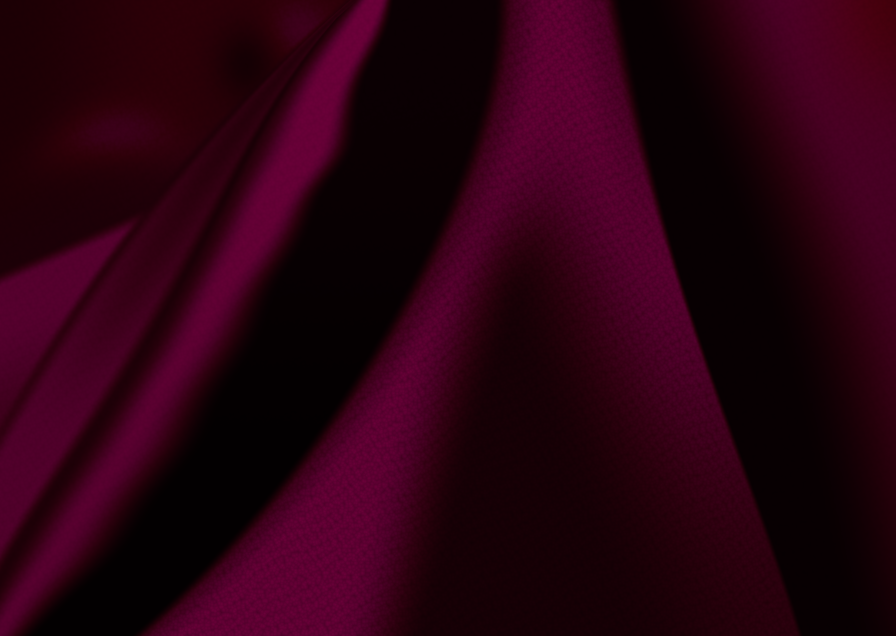
Write a Shadertoy shader that draws this texture.

```glsl
// Draped satin in deep magenta: soft folds fan out from the top edge.
// Each fold is bounded by smooth curves x(depth) and shaded by its own
// cross profile; cellular noise and layered sines add the woven sheen.

#define RIDGE_LIGHT 0.37
#define CENTER_LIGHT 0.36
#define RIGHT_LIGHT 0.27
#define INNER_SHADE 0.085
#define GAP_SHADE 0.042
#define GRAIN_SCALE 190.0
#define GRAIN_AMOUNT 0.22
#define WEAVE_AMOUNT 0.03

// Quartic through five values at depth 0, 1/4, 1/2, 3/4 and 1.
float curve(float depth, float a, float b, float c, float d, float e) {
    float s = 4.0 * depth;
    float d1 = b - a;
    float d2 = c - 2.0 * b + a;
    float d3 = d - 3.0 * c + 3.0 * b - a;
    float d4 = e - 4.0 * d + 6.0 * c - 4.0 * b + a;
    return a + s * (d1 + (s - 1.0) / 2.0 * (d2 + (s - 2.0) / 3.0 * (d3 + (s - 3.0) / 4.0 * d4)));
}

float edge(float x, float width) { return smoothstep(-width, width, x); }

float glow(vec2 p, vec2 center, vec2 size) {
    vec2 q = (p - center) / size;
    return exp(-dot(q, q));
}

vec2 hash2(vec2 p) {
    vec3 q = fract(p.xyx * vec3(0.1031, 0.103, 0.0973));
    q += dot(q, q.yzx + 33.33);
    return fract((q.xx + q.yz) * q.zy);
}

// Distance to the nearest scattered point.
float cellular(vec2 p) {
    vec2 cell = floor(p), f = p - cell;
    float nearest = 2.0;
    for (int j = -1; j <= 1; j++)
        for (int i = -1; i <= 1; i++) {
            vec2 o = vec2(i, j);
            vec2 r = o + hash2(cell + o) - f;
            nearest = min(nearest, dot(r, r));
        }
    return sqrt(nearest);
}

// Out-of-focus cloth at the upper left.
float backdrop(vec2 p) {
    float light = 0.11 + 0.06 * smoothstep(0.0, 0.2, p.x) * (1.0 - smoothstep(0.1, 0.4, p.y));
    float arch = 0.255 - 0.9 * (p.x - 0.04) + 4.5 * (p.x - 0.04) * (p.x - 0.04);
    light += 0.09 * exp(-pow((p.y - arch) / 0.05, 2.0)) * glow(p, vec2(0.12, 0.2), vec2(0.08, 0.12));
    light -= 0.09 * glow(p, vec2(0.275, 0.1), vec2(0.035, 0.06));
    light += 0.07 * glow(p, vec2(0.335, 0.045), vec2(0.035, 0.045));
    float brim = p.y - (0.44 - 0.62 * p.x);
    float lower = 0.33 - 0.1 * smoothstep(0.06, 0.25, brim);
    return mix(light, lower, edge(brim, 0.014));
}

float leftFold(float t, float depth) {
    float light = mix(0.18, 0.31, smoothstep(0.1, 0.75, depth));
    light *= 0.55 + 0.45 * smoothstep(0.0, 0.22, t);
    light *= 1.0 - 0.2 * exp(-pow((t - 0.5) / 0.25, 2.0)) * (1.0 - smoothstep(0.4, 0.7, depth));
    return light * (1.0 - 0.6 * smoothstep(0.78, 1.0, t));
}

float ridgeFold(float t, float depth) {
    float fall = mix(0.72, 0.4, smoothstep(0.2, 0.6, depth));
    float profile = mix(0.3, 1.0, smoothstep(0.0, 0.42, t)) * (1.0 - smoothstep(fall, 1.1, t));
    float gap = mix(GAP_SHADE, 0.012, smoothstep(0.1, 0.75, depth));
    return gap + (RIDGE_LIGHT - 0.05 * depth) * profile;
}

float centerFold(float x, float depth, float left, float right) {
    float border = curve(depth, 0.65, 0.592, 0.523, 0.469, 0.423);
    float shade = edge(x - border, 0.055) * smoothstep(0.1, 0.46, depth);
    float rim = 1.0 - smoothstep(0.015, 0.21, right - x);
    float inner = INNER_SHADE + rim * mix(0.25, 0.07, smoothstep(0.35, 1.0, depth));
    float light = CENTER_LIGHT * (0.62 + 0.38 * smoothstep(0.0, 0.05, x - left));
    light *= 1.0 - 0.25 * (1.0 - smoothstep(0.0, 0.06, right - x));
    return mix(light, inner, shade);
}

float rightFold(vec2 p) {
    float border = curve(p.y, 0.80, 0.872, 0.94, 0.987, 1.03);
    float light = mix(RIGHT_LIGHT, 0.19, p.y) * edge(p.x - border, 0.085);
    return 0.03 + light * (1.0 - 0.25 * smoothstep(0.12, 0.25, p.x - border));
}

void mainImage(out vec4 fragColor, in vec2 fragCoord) {
    vec2 p = fragCoord / iResolution.xy;
    p.y = 1.0 - p.y; // depth below the top edge
    float depth = p.y;

    // Fold outlines, from left to right.
    float outer = curve(depth, 0.39, 0.21, 0.075, -0.03, -0.13);
    float crease = curve(depth, 0.395, 0.276, 0.182, 0.068, -0.03);
    float ridgeEnd = curve(depth, 0.436, 0.368, 0.289, 0.189, 0.033);
    ridgeEnd += 0.012 * exp(-pow((depth - 0.25) / 0.05, 2.0)) + 0.003 * sin(38.0 * depth);
    float left = curve(depth, 0.5625, 0.528, 0.445, 0.325, 0.156);
    float right = curve(depth, 0.682, 0.72, 0.771, 0.833, 0.893);

    // Overlap the folds.
    float onLeft = edge(p.x - outer, 0.008);
    float light = backdrop(p);
    light = mix(light, leftFold((p.x - outer) / max(crease - outer, 0.01), depth), onLeft);
    light = mix(light, ridgeFold((p.x - crease) / max(ridgeEnd - crease, 0.02), depth), edge(p.x - crease, 0.006));
    light = mix(light, centerFold(p.x, depth, left, right), edge(p.x - left, 0.011));
    light = mix(light, rightFold(p), edge(p.x - right, mix(0.012, 0.004, smoothstep(0.0, 0.5, depth))));

    // Woven grain, strongest on the focused center.
    vec2 q = fragCoord / iResolution.y;
    float focus = mix(0.3, 1.0, edge(p.x - left, 0.02) * (1.0 - edge(p.x - right, 0.02)));
    float weave = sin(420.0 * q.x + 260.0 * q.y) + sin(310.0 * q.y - 170.0 * q.x + 2.0 * sin(40.0 * q.x));
    light *= 1.0 + focus * (GRAIN_AMOUNT * (0.48 - cellular(q * GRAIN_SCALE)) + WEAVE_AMOUNT * weave);

    // Wine shadows turn magenta in light; two top corners stay red.
    float warm = (1.0 - onLeft) * (1.0 - smoothstep(0.3, 0.42, depth + 0.6 * p.x)) * (1.0 - smoothstep(0.17, 0.23, light));
    warm = max(warm, glow(p, vec2(1.0, 0.0), vec2(0.08, 0.15)));
    float blue = mix(mix(0.24, 0.53, smoothstep(0.09, 0.33, light)), 0.17, warm);
    fragColor = vec4(max(light, 0.0) * vec3(1.0, 0.0, blue), 1.0);
}
```
